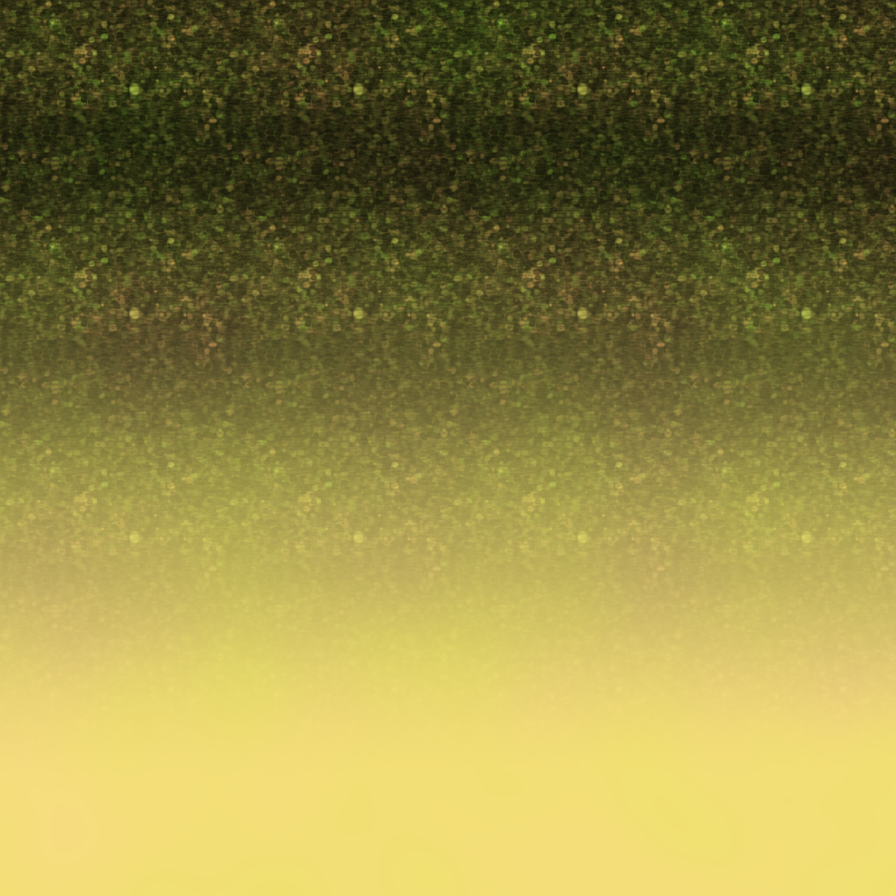
Reproduce this background procedurally as a Shadertoy shader.

```glsl
const float TILES = 4.0;                     // texture repeats per canvas height
const int LAYERS = 5;
const float COARSE_CELLS = 15.0;             // pebble cells per tile, first layer
const float CELL_STEP = 4.0;                 // extra cells on each finer layer
const float FOG_FULL = 0.12;                 // height where the haze is solid
const float FOG_CLEAR = 0.85;                // height where the haze ends
const float BAND_PEAK = 0.77;                // brightest height inside a tile
const float BAND_DEPTH = 0.16;
const float GRAIN_DEPTH = 0.45;
const vec3 SHADOW = vec3(0.115, 0.120, 0.045);
const vec3 MOSS = vec3(0.37, 0.48, 0.15);
const vec3 RUST = vec3(0.52, 0.40, 0.20);
const vec3 HAZE = vec3(0.952, 0.873, 0.465);
const vec3 HAZE_WARM = vec3(0.015, -0.010, 0.035);
const vec3 ACCENT = vec3(0.50, 0.52, 0.20);
const vec2 ACCENT_POS = vec2(0.60, 0.60);
const vec2 ACCENT_SIZE = vec2(0.023, 0.028);
const float TAU = 6.283185;

vec4 hash4(vec3 p) {
    vec4 q = fract(p.xyzx * vec4(0.1031, 0.1030, 0.0973, 0.1099));
    q += dot(q, q.wzxy + 33.33);
    return fract((q.xxyz + q.yzzw) * q.zywx);
}

float cornerSlope(vec2 cell, vec2 offset, vec2 period, float seed) {
    float angle = TAU * hash4(vec3(mod(cell, period), seed)).x;
    return dot(vec2(cos(angle), sin(angle)), offset);
}

// Gradient noise that repeats after the given number of cells
float gradientNoise(vec2 p, vec2 period, float seed) {
    vec2 i = floor(p), f = fract(p);
    vec2 w = f * f * f * (f * (f * 6.0 - 15.0) + 10.0);
    vec2 e = vec2(1.0, 0.0);
    float low = mix(cornerSlope(i, f, period, seed),
                    cornerSlope(i + e.xy, f - e.xy, period, seed), w.x);
    float high = mix(cornerSlope(i + e.yx, f - e.yx, period, seed),
                     cornerSlope(i + e.xx, f - e.xx, period, seed), w.x);
    return mix(low, high, w.y);
}

vec3 pebbleColour(float tone, float hue) {
    return mix(SHADOW, mix(MOSS, RUST, hue), tone);
}

// Lay one jittered grid of translucent rounded pebbles over the ground
vec3 addPebbles(vec3 ground, vec2 p, float cells, float seed, float pixel) {
    vec2 home = floor(p * cells);
    for (int y = -1; y <= 1; y++)
    for (int x = -1; x <= 1; x++) {
        vec2 cell = home + vec2(x, y);
        vec2 id = mod(cell, cells);
        vec4 place = hash4(vec3(id, seed));
        vec4 look = hash4(vec3(id, seed + 31.0));
        vec2 centre = cell + 0.2 + 0.6 * place.xy;
        vec2 stretch = mix(vec2(0.8, 1.15), vec2(1.2, 0.85), look.z);
        float radius = mix(0.18, 0.52, place.z);
        float dist = length((p * cells - centre) * stretch) - radius;
        float edge = pixel * cells;
        float cover = 1.0 - smoothstep(-edge, edge, dist);
        float rim = smoothstep(-0.22, 0.0, dist);
        float patchTone = gradientNoise(id / cells * 6.0, vec2(6.0), 7.0);
        float tone = look.x * look.x * (0.95 + 0.7 * patchTone);
        vec3 colour = pebbleColour(tone, look.y) * (1.08 - 0.25 * rim);
        ground = mix(ground, colour, cover * mix(0.35, 0.85, place.w));
    }
    return ground;
}

vec3 gravel(vec2 p, float pixel) {
    float hue = 0.5 + 0.6 * gradientNoise(p * 12.0, vec2(12.0), 3.0);
    float mottled = 0.3 + 0.4 * gradientNoise(p * 32.0, vec2(32.0), 5.0);
    vec3 colour = pebbleColour(clamp(mottled, 0.0, 1.0), hue);
    for (int i = 0; i < LAYERS; i++) {
        float cells = COARSE_CELLS + CELL_STEP * float(i);
        colour = addPebbles(colour, p, cells, 11.0 + 5.0 * float(i), pixel);
    }

    // Single bright pebble in every tile
    float accentDist = length((fract(p) - ACCENT_POS) / ACCENT_SIZE) - 1.0;
    float edge = pixel / ACCENT_SIZE.x;
    vec3 accent = ACCENT * (1.0 - 0.2 * smoothstep(-0.4, 0.0, accentDist));
    colour = mix(colour, accent, 1.0 - smoothstep(-edge, edge, accentDist));

    // Flat horizontal grain and slow light bands
    vec2 grainCells = vec2(28.0, 90.0);
    float grain = gradientNoise(p * grainCells, grainCells, 17.0);
    float band = BAND_DEPTH * cos(TAU * (p.y - BAND_PEAK));
    return colour * (1.0 + GRAIN_DEPTH * grain) * (1.0 + band);
}

void mainImage(out vec4 fragColor, in vec2 fragCoord) {
    vec2 uv = fragCoord / iResolution.y;
    float pixel = TILES / iResolution.y;

    // Broad green and warm drifts across the whole canvas
    float drift = gradientNoise(uv * vec2(4.0, 5.0) + 0.3, vec2(64.0), 23.0)
                + 0.5 * gradientNoise(uv * 9.0, vec2(64.0), 29.0);
    vec3 ground = gravel(uv * TILES, pixel);
    ground *= 1.0 + drift * vec3(0.12, -0.10, 0.15);

    // Haze rising from the bottom
    vec3 haze = HAZE + drift * 1.6 * HAZE_WARM;
    float fog = 1.0 - smoothstep(FOG_FULL, FOG_CLEAR, uv.y + 0.025 * drift);
    fragColor = vec4(mix(ground, haze, fog), 1.0);
}
```
